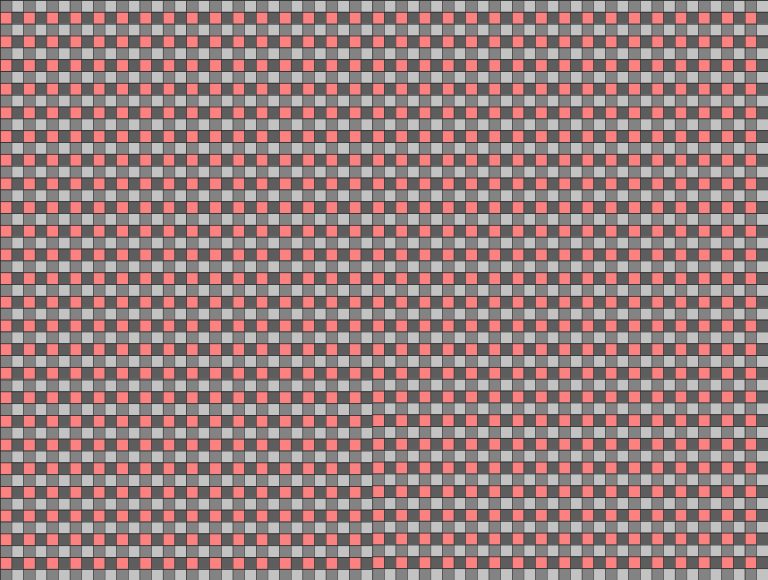
Write a Shadertoy shader that draws this pattern.

```glsl
// Woven gingham check: 33 by 24.5 repeats of a two-by-two block of red, dark,
// mid and light cells, ruled with thin dark lines. Stripes are box filtered
// analytically, so cells and lines stay smooth at any canvas size.

const vec2 CELLS = vec2(66.0, 49.0);   // cells across and down
const float COLUMN_LINE = 0.05;        // vertical line width, in cells
const float ROW_LINE = 0.075;          // horizontal line width, in cells
const float SEAM_LINE = 0.065;         // vertical line width between panels
const float PANEL = 16.0;              // cells per panel
const float PANEL_SLIP = 0.06;         // drop of the lower left panels

const vec3 RED   = vec3(0.99, 0.505, 0.505);
const vec3 DARK  = vec3(0.365);
const vec3 MID   = vec3(0.515);
const vec3 LIGHT = vec3(0.765);
const vec3 INK   = vec3(0.18);

// Running total of a stripe that fills the first "width" of each period
float stripeIntegral(float x, float width, float period) {
    return floor(x / period) * width + min(mod(x, period), width);
}

// Average stripe coverage over one pixel footprint
float stripe(float x, float width, float period, float footprint) {
    float h = 0.5 * footprint;
    return (stripeIntegral(x + h, width, period)
          - stripeIntegral(x - h, width, period)) / footprint;
}

// Two-by-two block of cell colours; the light row comes first
vec3 checkColour(vec2 p, vec2 footprint) {
    float evenColumn = stripe(p.x, 1.0, 2.0, footprint.x);
    float lightRow = stripe(p.y, 1.0, 2.0, footprint.y);
    vec3 redRowColour = mix(DARK, RED, evenColumn);
    vec3 lightRowColour = mix(LIGHT, MID, evenColumn);
    return mix(redRowColour, lightRowColour, lightRow);
}

// Grid lines on the left and top of each cell, a touch heavier at panel seams
float gridLines(vec2 p, vec2 footprint) {
    float column = stripe(p.x, COLUMN_LINE, 1.0, footprint.x);
    float seam = stripe(p.x, SEAM_LINE, PANEL, footprint.x);
    float row = stripe(p.y, ROW_LINE, 1.0, footprint.y);
    return 1.0 - (1.0 - max(column, seam)) * (1.0 - row);
}

void mainImage(out vec4 fragColor, in vec2 fragCoord) {
    // Cell coordinates, counted from the top left
    vec2 uv = fragCoord / iResolution.xy;
    vec2 p = vec2(uv.x, 1.0 - uv.y) * CELLS;
    vec2 footprint = CELLS / iResolution.xy;

    // Lower left panels sit a hair lower
    p.y -= PANEL_SLIP * step(p.x, 2.0 * PANEL) * step(2.0 * PANEL, p.y);

    vec3 colour = checkColour(p, footprint);
    colour = mix(colour, INK, gridLines(p, footprint));
    fragColor = vec4(colour, 1.0);
}
```
